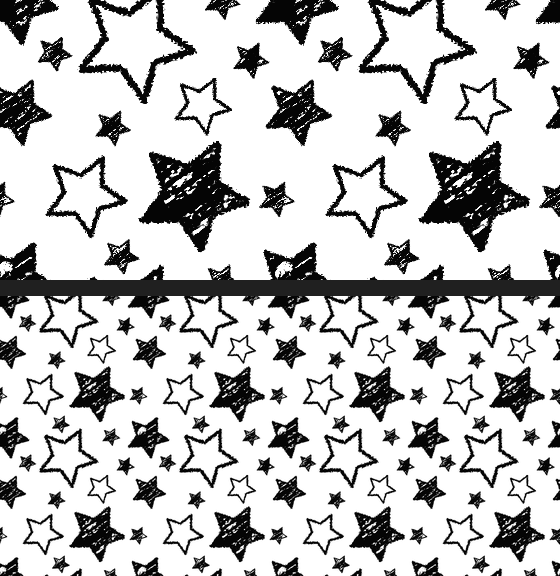
Top: one tile. Bottom: repeated 2 by 2.
Write a WebGL 1 fragment shader that draws this pattern.

```glsl
precision highp float;

uniform vec2 u_resolution;

const vec2 REPEATS = vec2(2.0, 1.0);
const vec3 PAPER = vec3(1.0);
const vec3 INK = vec3(0.02);

// Star proportions, relative to each star's radius
const float TIP_RADIUS = 0.95;
const float NOTCH_RADIUS = 0.47;
const float STROKE_HALF = 0.052;
const float TILT = -0.148;
const float FUZZ_FREQUENCY = 36.0;
const float FUZZ_DEPTH = 0.06;

// Crayon scratches inside filled stars
const float SCRATCH_ANGLE = 0.62;
const vec2 SCRATCH_SCALE = vec2(2.6, 16.0);
const vec2 GRAIN_SCALE = vec2(20.0, 36.0);
const float SCRATCH_LEVEL = 0.66;
const float SCRATCH_MARGIN = 0.07;

// Staggered rows of three stars: x, y, radius (negative radius = outline only)
const mat3 ROW_A = mat3(0.054, 0.994, 0.156,  0.432, 0.085, 0.066,  0.792, 0.995, 0.066);
const mat3 ROW_B = mat3(0.193, 0.809, 0.065,  0.479, 0.850, -0.222, 0.895, 0.786, 0.067);
const mat3 ROW_C = mat3(0.062, 0.603, 0.125,  0.401, 0.544, 0.066,  0.721, 0.624, -0.108);
const mat3 ROW_D = mat3(0.301, 0.303, -0.154, 0.687, 0.306, 0.210,  0.987, 0.290, 0.066);

const float PI = 3.14159;

float hash(vec2 p) {
    vec3 h = fract(p.xyx * 0.1031);
    h += dot(h, h.yzx + 33.33);
    return fract((h.x + h.y) * h.z);
}

float noise(vec2 p) {
    vec2 cell = floor(p);
    vec2 f = fract(p);
    f = f * f * (3.0 - 2.0 * f);
    float low = mix(hash(cell), hash(cell + vec2(1.0, 0.0)), f.x);
    float high = mix(hash(cell + vec2(0.0, 1.0)), hash(cell + vec2(1.0, 1.0)), f.x);
    return mix(low, high, f.y);
}

// Signed distance to a five-pointed star, folded into half of one arm
float starDistance(vec2 p) {
    float sector = PI / 5.0;
    float angle = mod(atan(p.y, p.x) - TILT + sector, 2.0 * sector) - sector;
    vec2 tip = vec2(TIP_RADIUS, 0.0);
    vec2 notch = NOTCH_RADIUS * vec2(cos(sector), sin(sector));
    vec2 fromTip = length(p) * vec2(cos(angle), abs(sin(angle))) - tip;
    vec2 edge = notch - tip;
    float along = clamp(dot(fromTip, edge) / dot(edge, edge), 0.0, 1.0);
    float side = edge.x * fromTip.y - edge.y * fromTip.x;
    return -sign(side) * length(fromTip - edge * along);
}

// Broken diagonal gaps, sparser through the middle band
float scratches(vec2 p, vec2 seed, float pixel) {
    float c = cos(SCRATCH_ANGLE);
    float s = sin(SCRATCH_ANGLE);
    vec2 q = vec2(c * p.x + s * p.y, c * p.y - s * p.x);
    float streak = noise(q * SCRATCH_SCALE + seed);
    float grain = noise(q * GRAIN_SCALE + seed);
    float bias = 0.16 * smoothstep(0.05, 0.35, abs(q.y)) - 0.12;
    float value = 0.65 * streak + 0.35 * grain + bias;
    float softness = 0.03 + pixel;
    return smoothstep(SCRATCH_LEVEL - softness, SCRATCH_LEVEL + softness, value);
}

float starInk(vec2 p, vec3 star, float pixel) {
    float radius = abs(star.z);
    float localPixel = pixel / radius;
    vec2 q = (fract(p - star.xy + 0.5) - 0.5) / radius;
    vec2 seed = 40.0 + floor(star.xy * 90.0);
    float d = starDistance(q);
    float fuzz = FUZZ_DEPTH * (noise(q * FUZZ_FREQUENCY + seed) - 0.5);
    float shape = (star.z < 0.0 ? abs(d) : d) - STROKE_HALF + fuzz;
    float ink = 1.0 - smoothstep(-0.7 * localPixel, 0.7 * localPixel, shape);
    if (star.z > 0.0) {
        float interior = smoothstep(0.0, 0.05, -shape - SCRATCH_MARGIN);
        ink *= 1.0 - interior * scratches(q, seed, localPixel);
    }
    return ink;
}

float rowInk(vec2 p, mat3 row, float pixel) {
    float ink = 0.0;
    for (int i = 0; i < 3; i++) {
        ink = max(ink, starInk(p, row[i], pixel));
    }
    return ink;
}

void main() {
    vec2 p = fract(gl_FragCoord.xy / u_resolution * REPEATS);
    float pixel = REPEATS.y / u_resolution.y;
    float ink = max(
        max(rowInk(p, ROW_A, pixel), rowInk(p, ROW_B, pixel)),
        max(rowInk(p, ROW_C, pixel), rowInk(p, ROW_D, pixel)));
    gl_FragColor = vec4(mix(PAPER, INK, ink), 1.0);
}
```
